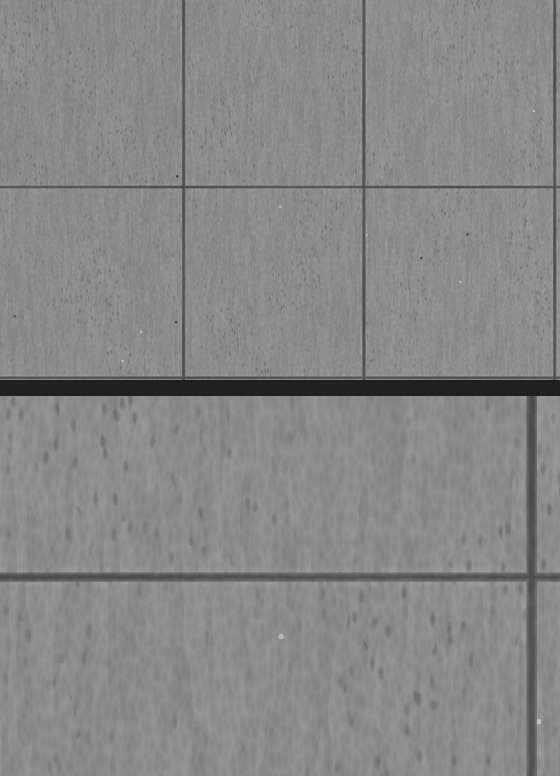
Top, the full canvas; bottom, a detail of the centre.
Give the GLSL for this texture, as a Shadertoy shader.

```glsl
const vec3 SLAB = vec3(0.548);
const vec3 JOINT_CORE = vec3(0.315);
const vec3 JOINT_SIDE = vec3(0.405);
const float ROW_PITCH = 0.502;        // fraction of canvas height
const float ROW_START = 0.0058;
const float COLUMN_PITCH = 0.3313;    // fraction of canvas width
const float COLUMN_START = -0.0081;
const float COLUMN_SHIFT = 0.0047;    // alternating offset of upright joints
const vec2 JOINT_HALF = vec2(0.0046, 0.0040);
const float GRAIN = 0.050;
const float FIBRE = 0.034;
const float DENT = 0.085;
const float RIM = 0.022;

float hash(vec2 p) {
    vec3 q = fract(vec3(p.xyx) * 0.1031);
    q += dot(q, q.yzx + 33.33);
    return fract((q.x + q.y) * q.z);
}

// Nearest feature point: x = distance, y = random value of its cell
vec2 cellular(vec2 p) {
    vec2 cell = floor(p);
    vec2 nearest = vec2(9.0, 0.0);
    for (int j = -1; j <= 1; j++) {
        for (int i = -1; i <= 1; i++) {
            vec2 id = cell + vec2(i, j);
            vec2 point = id + vec2(hash(id), hash(id + 71.7));
            float d = length(point - p);
            if (d < nearest.x) nearest = vec2(d, hash(id + 19.3));
        }
    }
    return nearest;
}

// Soft cloudy patches from layered sines, about -1 to 1
float patches(vec2 p) {
    float sum = 0.0;
    float weight = 0.5;
    for (int i = 0; i < 4; i++) {
        sum += weight * sin(p.x + 1.7 * sin(p.y * 0.8)) * cos(p.y * 0.7 + sin(p.x));
        p = mat2(1.5, 1.1, -1.1, 1.5) * p + 2.3;
        weight *= 0.6;
    }
    return sum;
}

void mainImage(out vec4 fragColor, in vec2 fragCoord) {
    float pixel = 1.0 / iResolution.y;
    float aspect = iResolution.x / iResolution.y;
    vec2 p = fragCoord * pixel;

    // Distance to the closest upright joint, and the column number
    float dx = 9.0;
    float column = 0.0;
    for (int k = 0; k <= 4; k++) {
        float side = k % 2 == 0 ? -1.0 : 1.0;
        float x = aspect * (COLUMN_START + COLUMN_PITCH * float(k) + side * COLUMN_SHIFT);
        dx = min(dx, abs(p.x - x));
        column += step(x, p.x);
    }

    // Distance to the closest level joint, and the row number
    float v = (p.y - ROW_START) / ROW_PITCH;
    float dy = abs(fract(v + 0.5) - 0.5) * ROW_PITCH;
    vec2 slab = vec2(column, floor(v));
    vec2 q = p + 3.7 * slab;

    // Brushed surface: fine grain and long upright fibres
    vec2 grain = cellular(q * vec2(190.0, 85.0));
    vec2 fibre = cellular(q * vec2(150.0, 16.0) + 40.0);
    float cloud = patches(q * vec2(11.0, 7.0));
    float tone = GRAIN * (grain.x - 0.45) + 0.020 * (grain.y - 0.5);
    tone += FIBRE * (fibre.y - 0.5) + 0.008 * cloud;
    tone += 0.012 * (hash(slab + 5.0) - 0.5);

    // Small dents, gathered in worn patches
    vec2 pit = cellular(q * vec2(140.0, 60.0) + 90.0);
    float worn = smoothstep(-0.25, 0.6, cloud);
    float chosen = step(0.94 - 0.16 * worn, pit.y);
    tone -= DENT * chosen * (0.4 + 0.6 * worn) * (1.0 - smoothstep(0.12, 0.5, pit.x));

    // Rare dark holes and pale flecks
    vec2 fleck = cellular(q * 24.0);
    float spot = 1.0 - smoothstep(0.05, 0.05 + 24.0 * pixel, fleck.x);
    tone += spot * (0.18 * step(0.992, fleck.y) - 0.25 * step(fleck.y, 0.006));

    // Pale worn rim along each slab edge
    vec2 outside = vec2(dx, dy) - JOINT_HALF;
    float edge = min(outside.x, outside.y);
    tone += RIM * (0.5 + fibre.y) * (1.0 - smoothstep(0.001, 0.007, edge));
    vec3 color = SLAB + tone;

    // Recessed joints with a dark core and slightly uneven tint
    float core = smoothstep(-0.0035, -0.0005, edge);
    vec3 joint = mix(JOINT_CORE, JOINT_SIDE, core);
    joint += 0.035 * (grain.y - 0.5) + 0.015 * sin(p.x * 9.0 + p.y * 13.0);
    color = mix(joint, color, smoothstep(-0.6 * pixel, 0.6 * pixel, edge));

    fragColor = vec4(clamp(color, 0.0, 1.0), 1.0);
}
```
